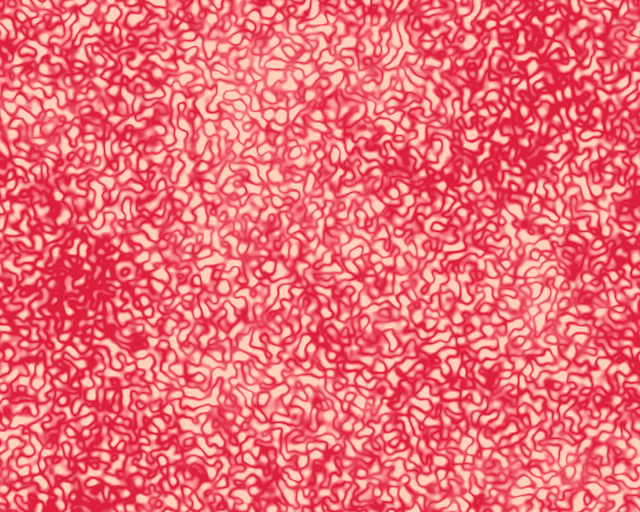
A WebGL 1 fragment shader for this texture:

```glsl
precision highp float;
uniform vec2 u_resolution;

// Palette, from dense ink to bare ground
const vec3 DEEP_RED = vec3(0.865, 0.12, 0.245);
const vec3 ROSE = vec3(0.975, 0.51, 0.54);
const vec3 CREAM = vec3(1.0, 0.81, 0.72);
const float ROSE_TONE = 0.56;

// Scales are in cells per canvas height
const float WORM_SCALE = 47.0;
const float BREAK_SCALE = 33.0;
const float CLOUD_SCALE = 5.0;
const float WARP_SCALE = 30.0;
const float WARP_AMOUNT = 0.006;

// Tone
const float RIDGE_SOFTNESS = 0.05;
const float RIDGE_CONTRAST = 2.2;
const float BREAK_AMOUNT = 0.38;
const float CLOUD_AMOUNT = 0.30;
const float TONE_BIAS = 0.03;

// Broad patches: centre and radius in canvas heights
const vec3 LEFT_PATCH = vec3(0.12, 0.41, 0.15);
const vec3 RIGHT_PATCH = vec3(1.04, 0.79, 0.17);
const vec3 CORNER_PATCH = vec3(0.10, 0.03, 0.16);
const vec3 PALE_PATCH = vec3(0.50, 0.66, 0.28);
const float LEFT_DEPTH = 0.40;
const float RIGHT_DEPTH = 0.27;
const float CORNER_DEPTH = 0.18;
const float PALE_LIFT = 0.12;

vec2 gradientAt(vec2 cell) {
  vec3 p = fract(vec3(cell.xyx) * vec3(0.1031, 0.1030, 0.0973));
  p += dot(p, p.yzx + 33.33);
  float angle = 6.28319 * fract((p.x + p.y) * p.z);
  return vec2(cos(angle), sin(angle));
}

float gradientNoise(vec2 p) {
  vec2 cell = floor(p);
  vec2 f = p - cell;
  vec2 u = f * f * f * (f * (f * 6.0 - 15.0) + 10.0);
  vec2 e = vec2(1.0, 0.0);
  float a = dot(gradientAt(cell), f);
  float b = dot(gradientAt(cell + e.xy), f - e.xy);
  float c = dot(gradientAt(cell + e.yx), f - e.yx);
  float d = dot(gradientAt(cell + e.xx), f - e.xx);
  return mix(mix(a, b, u.x), mix(c, d, u.x), u.y);
}

vec2 rotate(vec2 p, float angle) {
  float c = cos(angle);
  float s = sin(angle);
  return vec2(c * p.x - s * p.y, s * p.x + c * p.y);
}

// Two turned layers hide the noise lattice
float isotropicNoise(vec2 p) {
  return gradientNoise(rotate(p, 0.5) + 17.3)
       + gradientNoise(rotate(p, 1.3) * 1.07 + 141.7);
}

float patchMask(vec2 p, vec3 area) {
  vec2 d = (p - area.xy) / area.z;
  return exp(-dot(d, d));
}

float broadTone(vec2 p) {
  float clouds = gradientNoise(p * CLOUD_SCALE + 53.2)
               + 0.6 * gradientNoise(rotate(p, 0.9) * CLOUD_SCALE * 2.3 + 91.6);
  return TONE_BIAS + CLOUD_AMOUNT * clouds
       + PALE_LIFT * patchMask(p, PALE_PATCH)
       - LEFT_DEPTH * patchMask(p, LEFT_PATCH)
       - RIGHT_DEPTH * patchMask(p, RIGHT_PATCH)
       - CORNER_DEPTH * patchMask(p, CORNER_PATCH);
}

// Zero crossings of the noise become winding dark threads
float wormTone(vec2 p) {
  vec2 warp = vec2(gradientNoise(p * WARP_SCALE + 211.4),
                   gradientNoise(p * WARP_SCALE + 307.9));
  float n = isotropicNoise((p + WARP_AMOUNT * warp) * WORM_SCALE);
  float ridge = sqrt(n * n + RIDGE_SOFTNESS * RIDGE_SOFTNESS) - RIDGE_SOFTNESS;
  float breaks = gradientNoise(rotate(p, 2.1) * BREAK_SCALE + 411.5);
  return RIDGE_CONTRAST * ridge + BREAK_AMOUNT * breaks;
}

vec3 inkColour(float tone) {
  vec3 dark = mix(DEEP_RED, ROSE, clamp(tone / ROSE_TONE, 0.0, 1.0));
  return mix(dark, CREAM, clamp((tone - ROSE_TONE) / (1.0 - ROSE_TONE), 0.0, 1.0));
}

void main() {
  vec2 p = gl_FragCoord.xy / u_resolution.y;
  gl_FragColor = vec4(inkColour(wormTone(p) + broadTone(p)), 1.0);
}
```
